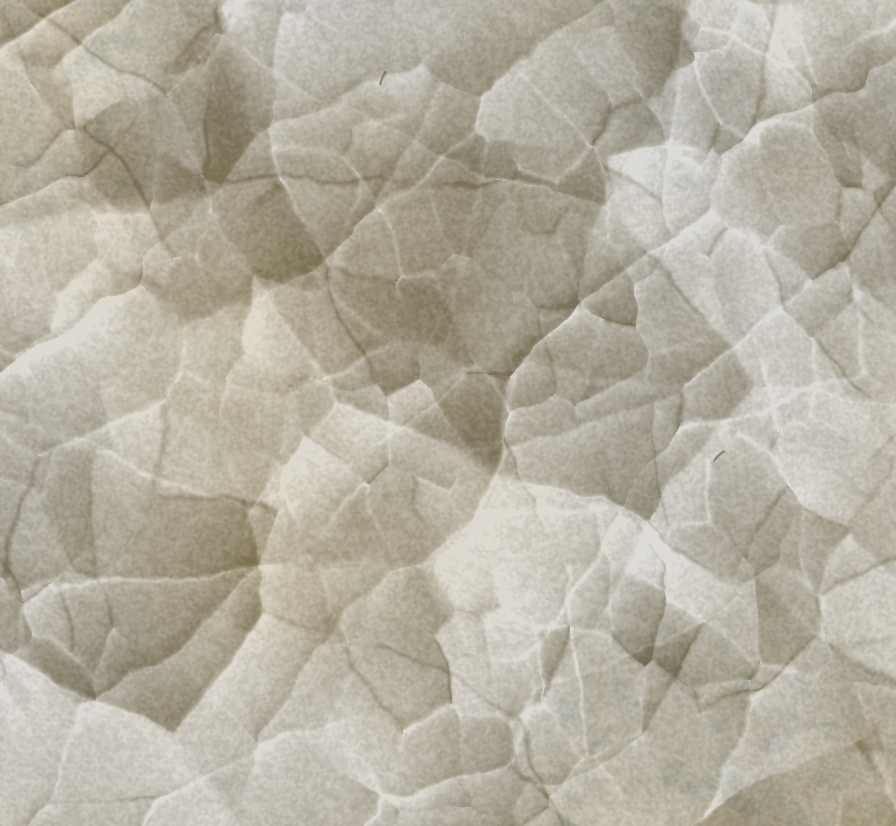
Reproduce this texture procedurally as a Shadertoy shader.

```glsl
// Crumpled beige paper: three scales of tilted Voronoi facets are shaded from
// the upper left, with bends and thin creases along their borders.
// Noise adds ragged edges, warm stains, grey smudges and fine grain.

#define FACET_SCALE 4.0      // large facets per canvas height
#define FACET_CONTRAST 0.42
#define BEND_CONTRAST 0.44
#define CREASE_CONTRAST 0.40
#define CREASE_WIDTH 0.0030  // in canvas heights
#define GRAIN 0.23
#define MEAN_TONE 0.535
#define LIGHT_DIR vec2(-0.55, 0.83)
#define SHADOW_COLOR vec3(0.530, 0.497, 0.408)
#define BRIGHT_COLOR vec3(0.850, 0.838, 0.808)

vec2 hash2(vec2 p) {
    vec3 q = fract(p.xyx * vec3(0.1031, 0.1030, 0.0973));
    q += dot(q, q.yzx + 33.33);
    return fract((q.xx + q.yz) * q.zy);
}

float noise(vec2 p) {
    vec2 i = floor(p), f = fract(p);
    f = f * f * (3.0 - 2.0 * f);
    float low = mix(hash2(i).x, hash2(i + vec2(1, 0)).x, f.x);
    float high = mix(hash2(i + vec2(0, 1)).x, hash2(i + vec2(1, 1)).x, f.x);
    return mix(low, high, f.y);
}

float fbm(vec2 p) {
    float sum = 0.0, amp = 0.5;
    for (int i = 0; i < 5; i++) {
        sum += amp * noise(p);
        p = mat2(1.6, 1.2, -1.2, 1.6) * p + 7.3;
        amp *= 0.5;
    }
    return sum;
}

mat2 rotation(float a) {
    return mat2(cos(a), sin(a), -sin(a), cos(a));
}

// Offset from p to the facet centre (xy) and its weighted squared distance (z)
vec3 facet(vec2 id, vec2 p) {
    vec2 r = id + hash2(id) - p;
    return vec3(r, dot(r, r) - 0.34 * hash2(id + 51.0).x);
}

// One scale of folds: x = facet tone, y = bend shading, z = crease line
vec3 folds(vec2 p, float width, float sharpness, vec2 light) {
    vec2 cell = floor(p), nearId = cell;
    vec3 near = vec3(0, 0, 1e3);
    for (int k = 0; k < 25; k++) {
        vec2 id = cell + vec2(k % 5 - 2, k / 5 - 2);
        vec3 f = facet(id, p);
        if (f.z < near.z) { near = f; nearId = id; }
    }
    float tone = 0.0, total = 0.0, bend = 0.0, crease = 0.0;
    for (int k = 0; k < 25; k++) {
        vec2 id = cell + vec2(k % 5 - 2, k / 5 - 2);
        vec3 f = facet(id, p);
        vec2 rnd = hash2(id + 17.0);
        vec2 slope = hash2(id + 83.0) - 0.5;
        float w = exp(-sharpness * (f.z - near.z));
        tone += w * (rnd.x - 0.5 + 1.3 * dot(f.xy, slope));
        total += w;
        if (id != nearId) {
            vec2 across = f.xy - near.xy;
            float len = max(length(across), 0.05);
            float border = (f.z - near.z) / (2.0 * len);
            vec2 edge = hash2(id + nearId + 131.0);
            float soft = 1.0 - exp(-border / (0.7 * width));
            bend += dot(across / len, light) * edge.x * edge.x
                  * soft * exp(-border / 0.10);
            float line = edge.y < 0.25 ? -0.85 : edge.y * edge.y;
            crease += line * exp(-border * border / (width * width));
        }
    }
    return vec3(tone / total, bend, clamp(crease, -1.0, 1.2));
}

// Short thin plant fibres scattered over the sheet
float fibres(vec2 p) {
    float ink = 0.0;
    for (int i = 0; i < 2; i++) {
        vec2 seed = hash2(vec2(i, 9));
        vec2 q = rotation(seed.x * 6.28) * (p - hash2(vec2(i, 4)) * vec2(1.1, 1.0));
        q.y += 12.0 * q.x * q.x;
        q.x -= clamp(q.x, -0.008, 0.008);
        ink += 1.0 - smoothstep(0.0006, 0.0024, length(q));
    }
    return ink;
}

void mainImage(out vec4 fragColor, in vec2 fragCoord) {
    vec2 p = fragCoord / iResolution.y;

    // Bend the fold pattern broadly, then roughen its edges
    vec2 q = p + 0.13 * (vec2(fbm(p * 2.0 + 3.0), fbm(p * 2.0 + 29.0)) - 0.5);
    q += 0.009 * (vec2(noise(p * 26.0), noise(p * 26.0 + 40.0)) - 0.5);
    q += 0.004 * (vec2(noise(p * 70.0), noise(p * 70.0 + 40.0)) - 0.5);

    float tone = MEAN_TONE + 0.10 * (p.y - 0.5) + 0.26 * (fbm(p * 7.0 + 61.0) - 0.48);
    float wrinkled = smoothstep(0.34, 0.56, fbm(p * 3.6 + 11.0));
    float scale = FACET_SCALE;
    for (int i = 0; i < 3; i++) {
        float n = float(i);
        mat2 turn = rotation(0.6 + 1.9 * n);
        vec2 u = turn * q;
        u.x *= 0.60;
        float vary = noise(p * (3.0 + 2.0 * n) + 19.0 * n);
        float sharpness = mix(9.0, 130.0, vary * vary);
        vec3 fold = folds(u * scale + 13.7 * n, CREASE_WIDTH * scale,
                          sharpness, turn * LIGHT_DIR);
        float worn = smoothstep(0.2, 0.65, noise(p * 10.0 + 31.0 * n));
        float amount = i == 2 ? 0.85 * wrinkled : 0.92;
        tone += amount * (FACET_CONTRAST * fold.x + BEND_CONTRAST * fold.y);
        tone += amount * worn * CREASE_CONTRAST * fold.z;
        scale *= 2.0;
    }

    // Paper grain, fine and slightly stretched
    vec2 g = rotation(0.5) * p;
    tone += GRAIN * (noise(g * 270.0) - 0.5);
    tone += 0.5 * GRAIN * (noise(g * vec2(110.0, 150.0)) - 0.5);

    vec3 color = mix(SHADOW_COLOR, BRIGHT_COLOR, clamp(tone, -0.15, 1.05));
    float stain = fbm(p * 2.6 + 73.0) - 0.46 + 0.12 * (0.5 - p.y);
    color += stain * vec3(0.02, -0.02, -0.11);
    float smudge = smoothstep(0.52, 0.75, noise(p * vec2(7.0, 2.0) + 5.0))
                 * smoothstep(0.48, 0.75, fbm(p * vec2(32.0, 40.0)));
    color -= smudge * vec3(0.055, 0.035, 0.025);
    color = mix(color, vec3(0.45, 0.34, 0.23), 0.6 * min(fibres(p), 1.0));
    fragColor = vec4(color, 1.0);
}
```
